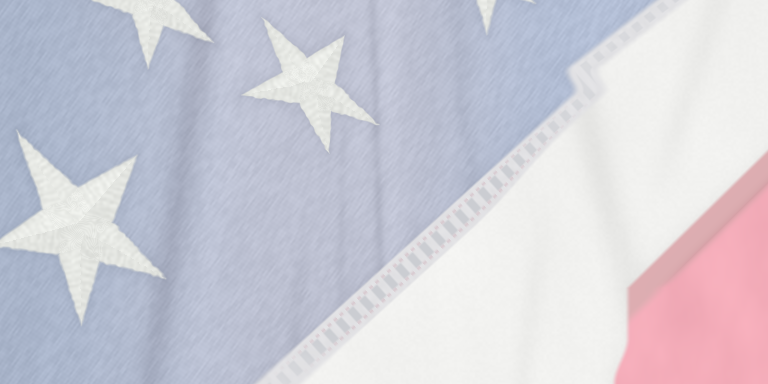
A Shadertoy shader for this texture:

```glsl
float hash(vec2 p) {
    return fract(sin(dot(p, vec2(127.1, 311.7))) * 43758.5453);
}

float noise(vec2 p) {
    vec2 i = floor(p), f = fract(p);
    f = f * f * (3.0 - 2.0 * f);
    return mix(mix(hash(i), hash(i + vec2(1, 0)), f.x),
               mix(hash(i + vec2(0, 1)), hash(i + vec2(1, 1)), f.x), f.y);
}

float fbm(vec2 p) {
    float sum = 0.0, amp = 0.5;
    for (int i = 0; i < 4; i++) {
        sum += amp * noise(p);
        p = mat2(1.6, 1.2, -1.2, 1.6) * p + 3.7;
        amp *= 0.5;
    }
    return sum;
}

float mask(float d, float blur) {
    return smoothstep(-blur, blur, d);
}

// Soft crease running along x = base + slope * y
float crease(vec2 p, float base, float slope, float width) {
    float d = (p.x - base - slope * p.y) / width;
    return exp(-d * d);
}

// Tips and notches alternate around the star
vec2 starVertex(vec2 tips[5], vec2 center, int i) {
    vec2 tip = tips[(i / 2) % 5];
    vec2 next = tips[(i / 2 + 1) % 5];
    return i % 2 == 0 ? tip : mix(0.5 * (tip + next), center, 0.53);
}

// Signed distance in x, direction to the nearest edge in yz
vec3 starField(vec2 p, vec2 tips[5]) {
    vec2 center = vec2(0), nearest = vec2(9);
    for (int i = 0; i < 5; i++) center += tips[i] / 5.0;
    float side = 1.0;
    for (int i = 0; i < 10; i++) {
        vec2 a = starVertex(tips, center, i);
        vec2 b = starVertex(tips, center, i + 1);
        vec2 e = b - a, w = p - a;
        vec2 q = e * clamp(dot(w, e) / dot(e, e), 0.0, 1.0) - w;
        if (dot(q, q) < dot(nearest, nearest)) nearest = q;
        if ((a.y > p.y) != (b.y > p.y) && w.x < e.x * w.y / e.y) side = -side;
    }
    float d = length(nearest);
    return vec3(side * d, nearest / max(d, 1e-5));
}

// Embroidered star with raised facets and a faint shadow
vec3 addStar(vec3 col, vec2 p, vec2 tips[5], float blur) {
    vec3 s = starField(p + 0.004 * (noise(p * 90.0) - 0.5), tips);
    float facet = dot(s.yz, vec2(-0.5, 0.87)) * smoothstep(0.0, 0.02, -s.x);
    float thread = sin(dot(p, vec2(-s.z, s.y)) * 330.0 + 3.0 * noise(p * 60.0));
    vec3 satin = vec3(0.905, 0.912, 0.895) + 0.022 * facet + 0.012 * thread;
    satin += 0.04 * (noise(p * 110.0) - 0.5);
    satin -= 0.035 * exp(-abs(s.x) * 160.0);
    col -= 0.045 * exp(-max(s.x, 0.0) * 90.0);
    return mix(col, satin, mask(-s.x, blur));
}

vec3 blueCloth(vec2 p) {
    vec3 col = mix(vec3(0.675, 0.72, 0.805), vec3(0.745, 0.76, 0.825),
                   smoothstep(0.0, 0.85, p.x + 0.25 * (fbm(p * 3.0) - 0.5)));
    col = mix(col, vec3(0.70, 0.745, 0.835), smoothstep(1.0, 1.5, p.x));
    col += 0.05 * (fbm(vec2(p.x * 7.0 - p.y, p.y * 1.5)) - 0.47);
    col -= vec3(0.055, 0.06, 0.06) * crease(p, 0.39, 0.15, 0.035);
    col += 0.025 * crease(p, 0.49, 0.13, 0.05);
    col -= 0.05 * crease(p, 1.0, -0.03, 0.012);
    col += 0.02 * crease(p, 1.04, -0.03, 0.03);
    col -= 0.035 * crease(p, 0.885, 0.01, 0.014) * smoothstep(0.85, 0.45, p.y);
    col -= 0.03 * crease(p, 0.76, 0.08, 0.02) * smoothstep(0.6, 0.2, p.y);
    col -= 0.03 * crease(p, 1.26, -0.07, 0.025);
    // Weave and loose threads
    float threads = noise(mat2(0.8, 0.6, -0.6, 0.8) * p * vec2(190.0, 45.0));
    col += 0.045 * (threads - 0.5);
    col += 0.007 * sin(p.x * 390.0 + p.y * 90.0) * sin(p.y * 390.0 - p.x * 90.0);
    return col;
}

vec3 whiteCloth(vec2 p) {
    vec3 col = vec3(0.95, 0.95, 0.942) + 0.035 * (fbm(p * vec2(5.0, 3.0)) - 0.47);
    col -= 0.045 * crease(p, 1.70, -0.25, 0.045) * smoothstep(0.1, 0.4, p.y);
    col -= 0.025 * crease(p, 1.36, 0.12, 0.03) * smoothstep(0.55, 0.2, p.y);
    col -= 0.025 * crease(p, 1.55, 0.32, 0.035) * smoothstep(0.4, 0.7, p.y);
    return col + 0.012 * (noise(p * 150.0) - 0.5);
}

vec3 redCloth(vec2 p, float inset) {
    vec3 col = vec3(0.955, 0.675, 0.725) + 0.07 * (fbm(p * vec2(9.0, 5.0)) - 0.47);
    float hem = 1.0 - smoothstep(0.07, 0.115, inset + 0.13 * smoothstep(0.28, 0.1, p.y));
    col = mix(col, vec3(0.865, 0.68, 0.695), hem);
    return col - 0.05 * exp(-abs(inset - 0.085) * 90.0) * smoothstep(0.2, 0.35, p.y);
}

// Ladder stitched hem: across runs 0 to 1, along follows the seam
vec3 seamCloth(float across, float along, float focus) {
    float rung = smoothstep(-0.5, 0.5, sin(along * 150.0));
    float ladder = mask(across - 0.27, 0.05) * mask(0.74 - across, 0.05);
    vec3 col = vec3(0.885, 0.885, 0.895) + 0.02 * (noise(vec2(across * 5.0, along * 80.0)) - 0.5);
    col = mix(col, vec3(0.785, 0.795, 0.815), ladder * rung * mix(0.4, 0.9, focus));
    float rails = exp(-pow((abs(across - 0.5) - 0.29) * 17.0, 2.0));
    float dash = smoothstep(-0.3, 0.4, sin(along * 300.0));
    return mix(col, vec3(0.83, 0.74, 0.77), rails * dash * 0.6 * focus);
}

void mainImage(out vec4 fragColor, in vec2 fragCoord) {
    vec2 p = fragCoord / iResolution.y;
    p.x += 1.0 - 0.5 * iResolution.x / iResolution.y;
    float aa = 1.0 / iResolution.y;
    vec3 col = blueCloth(p);

    // Stars
    col = addStar(col, p, vec2[5](vec2(0.682, 0.955), vec2(0.898, 0.908), vec2(0.987, 0.674), vec2(0.857, 0.600), vec2(0.628, 0.752)), aa);
    col = addStar(col, p, vec2[5](vec2(0.042, 0.660), vec2(0.358, 0.597), vec2(0.432, 0.275), vec2(0.212, 0.153), vec2(-0.025, 0.360)), aa * 1.8);
    col = addStar(col, p, vec2[5](vec2(0.286, 1.182), vec2(0.508, 1.117), vec2(0.555, 0.888), vec2(0.385, 0.820), vec2(0.208, 1.010)), aa * 1.5);
    col = addStar(col, p, vec2[5](vec2(1.185, 1.208), vec2(1.354, 1.182), vec2(1.395, 0.992), vec2(1.268, 0.911), vec2(1.120, 1.078)), aa * 2.0);

    // Diagonal seam and white stripe
    float seamX = 0.664 + 1.1 * p.y - 0.09 * smoothstep(0.75, 0.83, p.y) + 0.2 * max(p.y - 0.82, 0.0);
    float seamWidth = 0.12 - 0.04 * smoothstep(0.4, 0.68, p.y);
    float dx = p.x - seamX;
    float focus = smoothstep(0.0, 0.15, p.y) * smoothstep(0.8, 0.5, p.y);
    float blur = mix(0.012, 0.003, focus) + aa;
    col -= 0.035 * exp(-abs(dx) * 50.0);
    col = mix(col, seamCloth(dx / seamWidth, dot(p, vec2(0.74, 0.673)), focus), mask(dx, blur));
    col = mix(col, whiteCloth(p), mask(dx - seamWidth, blur));

    // Red stripe
    float redX = 1.6 + 0.035 * smoothstep(0.0, 0.12, p.y) + 1.02 * max(p.y - 0.25, 0.0);
    float inset = p.x - redX;
    col -= 0.03 * exp(-abs(inset) * 40.0);
    col = mix(col, redCloth(p, inset), mask(inset, 0.006 + aa));
    fragColor = vec4(clamp(col, 0.0, 1.0), 1.0);
}
```
